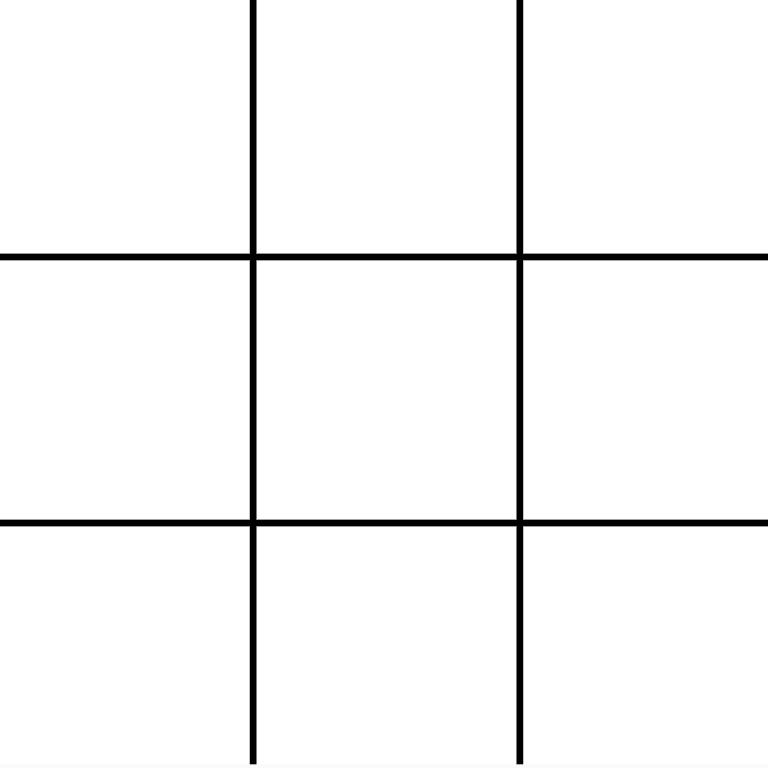
This pattern is drawn by a WebGL 1 fragment shader. Its source:

```glsl
precision highp float;
// Draws a white sheet ruled into three by three cells by thin black lines,
// with a faint pale strip along the bottom edge where the lines stop.
// Each axis repeats one line with fract; a distance to it gives the coverage.

uniform vec2 u_resolution;

const vec2 SPACING = vec2(0.3473, 0.3464);    // distance between lines
const vec2 FIRST_LINE = vec2(0.3296, 0.3190); // centre of one line per axis
const float LINE_WIDTH = 0.0088;
const float STRIP_HEIGHT = 0.0048;
const vec3 PAPER = vec3(1.0);
const vec3 INK = vec3(0.005);
const vec3 STRIP = vec3(0.98);

// Distance on each axis to the centre of the nearest line.
vec2 lineDistance(vec2 p) {
  vec2 cell = fract((p - FIRST_LINE) / SPACING + 0.5) - 0.5;
  return abs(cell) * SPACING;
}

void main() {
  vec2 p = gl_FragCoord.xy / u_resolution;
  vec2 pixel = 1.0 / u_resolution;

  // Ruled lines, smoothed over one pixel
  vec2 edge = lineDistance(p) - 0.5 * LINE_WIDTH;
  vec2 coverage = clamp(0.5 - edge / pixel, 0.0, 1.0);
  float ink = max(coverage.x, coverage.y);
  vec3 color = mix(PAPER, INK, ink);

  // Pale strip below the sheet
  float sheet = clamp(0.5 + (p.y - STRIP_HEIGHT) / pixel.y, 0.0, 1.0);
  color = mix(STRIP, color, sheet);

  gl_FragColor = vec4(color, 1.0);
}
```
